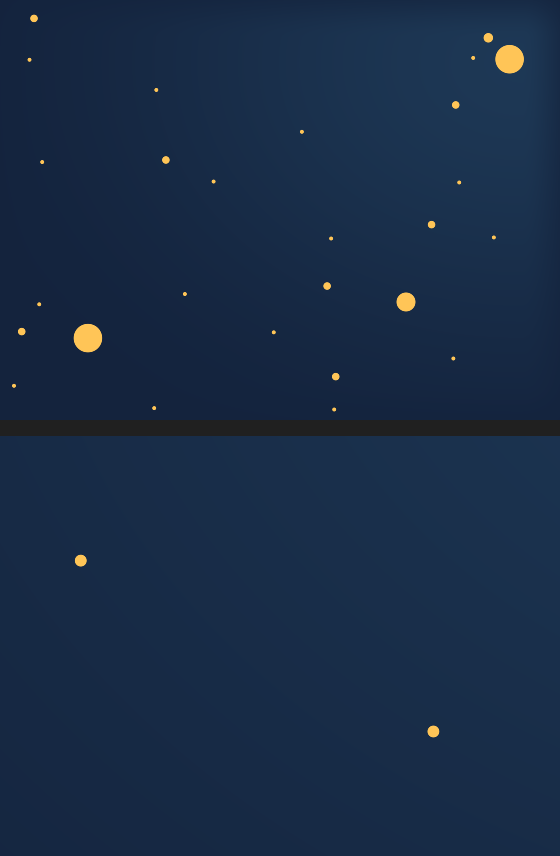
Top, the full canvas; bottom, a detail of the centre.
Write a Shadertoy shader that draws this background.

```glsl
// Golden dots scattered over a night-blue glow that darkens towards the borders.

const vec3 NIGHT = vec3(0.077, 0.138, 0.240);
const vec3 GLOW = vec3(0.115, 0.220, 0.335);
const vec3 GOLD = vec3(1.0, 0.773, 0.341);

// Low-discrepancy step that spreads successive points evenly
const vec2 EVEN_STEP = vec2(0.7549, 0.5698);

vec2 hash2(float n) {
    vec3 h = fract(vec3(n) * vec3(0.1031, 0.1030, 0.0973));
    h += dot(h, h.yzx + 33.33);
    return fract((h.xx + h.yz) * h.zy);
}

float disc(vec2 p, vec2 center, float radius, float pixel) {
    return 1.0 - smoothstep(-0.5 * pixel, 0.5 * pixel, length(p - center) - radius);
}

// Coverage of a series of discs; each radius is the previous one times shrink
float scatter(vec2 p, vec2 canvas, float pixel, vec2 start, vec2 stride,
              int count, float radius, float shrink, float jitter) {
    float cover = 0.0;
    for (int i = 0; i < count; i++) {
        float n = float(i);
        vec2 offset = (hash2(n + 1.0 + 100.0 * start.x) - 0.5) * jitter;
        vec2 spot = clamp(fract(start + n * stride) + offset, 0.025, 0.975);
        cover = max(cover, disc(p, spot * canvas, radius, pixel));
        radius *= shrink;
    }
    return cover;
}

// Elliptical glow from the upper right, faded by a soft inset shadow
vec3 background(vec2 p, vec2 canvas) {
    float glow = 1.0 - smoothstep(0.0, 1.0, 0.06 + 0.88 * length(p / canvas - vec2(0.93, 0.85)));
    vec2 inset = smoothstep(-0.06, 0.09, min(p, canvas - p));
    return mix(NIGHT, GLOW, glow * inset.x * inset.y);
}

void mainImage(out vec4 fragColor, in vec2 fragCoord) {
    float pixel = 1.0 / iResolution.y;
    vec2 p = fragCoord * pixel;
    vec2 canvas = iResolution.xy * pixel;

    // Large pair, shrinking pair, then medium and small dots
    float dots = scatter(p, canvas, pixel, vec2(0.910, 0.859), vec2(0.247, 0.336), 2, 0.0340, 1.0, 0.0);
    dots = max(dots, scatter(p, canvas, pixel, vec2(0.725, 0.281), vec2(0.147, 0.629), 2, 0.0226, 0.5, 0.0));
    dots = max(dots, scatter(p, canvas, pixel, vec2(0.052, 0.925), EVEN_STEP, 7, 0.0090, 1.0, 0.08));
    dots = max(dots, scatter(p, canvas, pixel, vec2(0.025, 0.036), EVEN_STEP, 16, 0.0047, 1.0, 0.10));

    fragColor = vec4(mix(background(p, canvas), GOLD, dots), 1.0);
}
```
